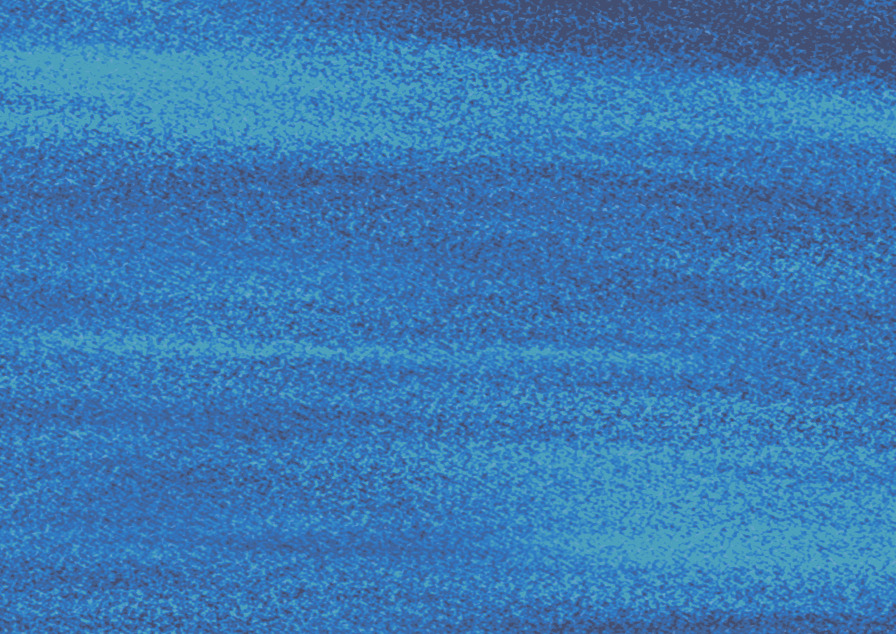
This texture is drawn by a Shadertoy shader. Its source:

```glsl
// Grainy blue and teal pastel strokes dragged across a fine diagonal weave.

const float TAU = 6.28318;
const float BASE_TONE = 0.53;
const float STROKE_GAIN = 1.2;
const float STREAK_TONE = 0.34;
const float GRAIN_TONE = 1.05;
const float GRAIN_SCALE = 118.0;
const float GRAIN_ANGLE = 0.45;
const float WEAVE_TONE = 0.08;
const float WEAVE_SCALE = 130.0;
const vec2 WEAVE_NORMAL = vec2(0.45, 0.89);
const float FLECK_AMOUNT = 0.50;
const vec3 FLECK_COLOUR = vec3(0.48, 0.65, 0.84);

// Pigments from the deep crevices to the teal highlights.
const int PIGMENT_COUNT = 6;
const vec3 PIGMENTS[PIGMENT_COUNT] = vec3[](
    vec3(0.26, 0.31, 0.45), vec3(0.25, 0.39, 0.59), vec3(0.23, 0.41, 0.66),
    vec3(0.18, 0.47, 0.77), vec3(0.21, 0.54, 0.77), vec3(0.30, 0.63, 0.74));

// Broad strokes: start and end points in fractions of the canvas.
const int STROKE_COUNT = 11;
const vec4 STROKE_LINES[STROKE_COUNT] = vec4[](
    vec4(-0.4, 0.91, 1.3, 0.80), vec4(-0.6, 0.89, 0.6, 0.86),
    vec4(-0.6, 0.82, 0.5, 0.80), vec4(0.2, 0.96, 1.3, 0.76),
    vec4(0.3, 0.80, 0.9, 0.71), vec4(0.2, 1.06, 1.4, 0.88),
    vec4(-0.3, 0.72, 1.3, 0.65), vec4(-0.2, 0.46, 0.9, 0.43),
    vec4(0.42, 0.17, 1.5, 0.13), vec4(0.2, 0.30, 1.4, 0.27),
    vec4(0.5, 0.01, 1.4, 0.00));
// Half width and tone shift of each stroke.
const vec2 STROKE_STYLES[STROKE_COUNT] = vec2[](
    vec2(0.060, 0.20), vec2(0.070, 0.16), vec2(0.025, 0.24),
    vec2(0.025, 0.18), vec2(0.020, 0.18), vec2(0.090, -0.44),
    vec2(0.045, -0.18), vec2(0.016, 0.30), vec2(0.095, 0.36),
    vec2(0.025, 0.18), vec2(0.025, -0.30));

// Random unit gradient for a lattice point.
vec2 latticeGradient(vec2 cell) {
    uvec2 k = uvec2(ivec2(cell) + 4096);
    uint h = k.x * 1597334677u ^ k.y * 3812015801u;
    h = (h ^ (h >> 15)) * 2246822519u;
    h = (h ^ (h >> 13)) * 3266489917u;
    h ^= h >> 16;
    float angle = TAU * float(h & 65535u) / 65536.0;
    return vec2(cos(angle), sin(angle));
}

// Gradient noise, about -0.7 to 0.7.
float gradientNoise(vec2 p) {
    vec2 cell = floor(p), f = p - cell;
    vec2 w = f * f * f * (f * (f * 6.0 - 15.0) + 10.0);
    vec2 e = vec2(1.0, 0.0);
    float a = dot(latticeGradient(cell), f);
    float b = dot(latticeGradient(cell + e.xy), f - e.xy);
    float c = dot(latticeGradient(cell + e.yx), f - e.yx);
    float d = dot(latticeGradient(cell + e.xx), f - e.xx);
    return mix(mix(a, b, w.x), mix(c, d, w.x), w.y);
}

vec2 rotate(vec2 p, float angle) {
    float c = cos(angle), s = sin(angle);
    return vec2(c * p.x - s * p.y, s * p.x + c * p.y);
}

// Summed tone shift of all the soft-ended strokes.
float strokeTone(vec2 uv) {
    float tone = 0.0;
    for (int i = 0; i < STROKE_COUNT; i++) {
        vec4 line = STROKE_LINES[i];
        float along = (uv.x - line.x) / (line.z - line.x);
        float across = (uv.y - mix(line.y, line.w, along)) / STROKE_STYLES[i].x;
        float ends = smoothstep(0.0, 0.3, along) * (1.0 - smoothstep(0.7, 1.0, along));
        tone += STROKE_STYLES[i].y * ends * exp(-across * across);
    }
    return STROKE_GAIN * tone;
}

vec3 pigment(float tone) {
    float level = clamp(tone, 0.0, 1.0) * float(PIGMENT_COUNT - 1);
    vec3 colour = PIGMENTS[0];
    for (int i = 1; i < PIGMENT_COUNT; i++)
        colour = mix(colour, PIGMENTS[i], clamp(level - float(i - 1), 0.0, 1.0));
    return colour;
}

void mainImage(out vec4 fragColor, in vec2 fragCoord) {
    vec2 uv = fragCoord / iResolution.xy;
    vec2 p = fragCoord / iResolution.y;

    // Long streaks that slope more toward the top.
    vec2 drag = vec2(p.x, p.y + p.x * (0.02 + 0.08 * p.y));
    float streak = gradientNoise(drag * vec2(1.6, 16.0) + 7.0)
                 + 0.6 * gradientNoise(drag * vec2(3.0, 42.0) + 31.0);
    float wobble = 0.012 * gradientNoise(p * vec2(4.0, 9.0) + 53.0);
    float tone = BASE_TONE + strokeTone(uv + vec2(0.0, wobble)) + STREAK_TONE * streak;

    // Paper grain, each layer turned so that its lattice stays hidden.
    vec2 grainPoint = p * GRAIN_SCALE * vec2(0.88, 1.1);
    float grain = 0.70 * gradientNoise(rotate(grainPoint, GRAIN_ANGLE))
                + 0.50 * gradientNoise(rotate(grainPoint, -2.0 * GRAIN_ANGLE) * 1.73 + 17.0)
                + 0.28 * gradientNoise(rotate(grainPoint, -GRAIN_ANGLE) * 0.4 + 71.0);
    float roughness = 1.0 + 0.7 * gradientNoise(drag * vec2(2.0, 9.0) + 91.0);
    tone += GRAIN_TONE * roughness * grain;

    // Diagonal weave, faded where the canvas is too small to resolve it.
    float weave = sin(TAU * WEAVE_SCALE * dot(p, WEAVE_NORMAL));
    tone += WEAVE_TONE * weave * (1.0 - smoothstep(0.35, 0.55, WEAVE_SCALE / iResolution.y));

    // Pale flecks on the raised grains.
    float fleck = gradientNoise(rotate(grainPoint, 2.0 * GRAIN_ANGLE) * 1.15 + 140.0) + 0.4 * grain;
    float fleckMask = smoothstep(0.28, 0.58, fleck) * clamp(0.8 + streak, 0.3, 1.2);
    vec3 colour = mix(pigment(tone), FLECK_COLOUR, FLECK_AMOUNT * fleckMask);

    fragColor = vec4(colour, 1.0);
}
```
